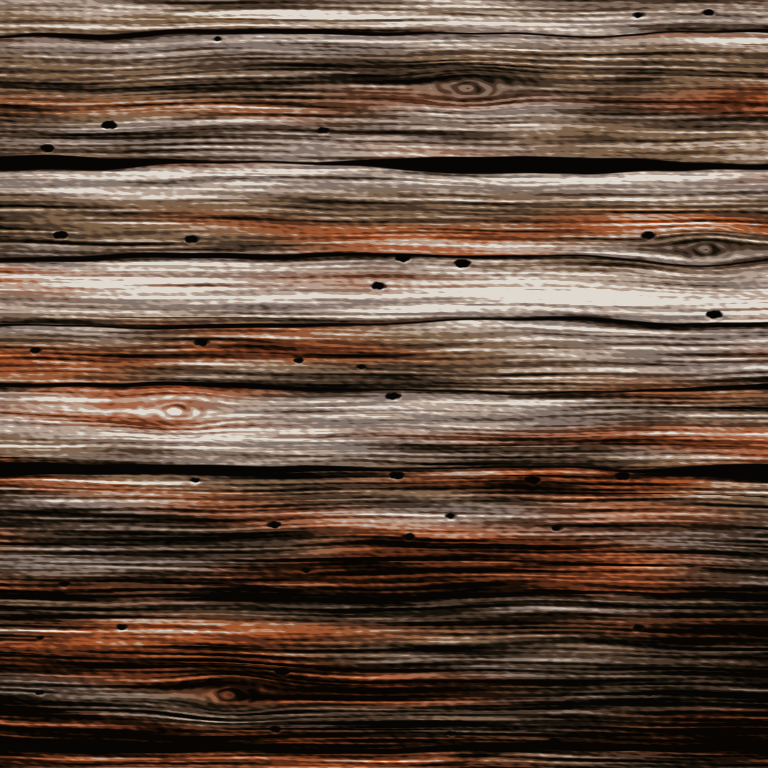
A WebGL 1 fragment shader for this texture:

```glsl
precision highp float;
// Weathered timber wall: long horizontal grain, split planks, knots and worm holes.
// Stretched gradient noise builds a tone from 0 to 1, which a colour ramp turns
// into black furrows, brown wood and silvery worn ridges.
uniform vec2 u_resolution;

const vec3 PITCH  = vec3(0.025, 0.018, 0.010);
const vec3 SHADOW = vec3(0.09, 0.07, 0.04);
const vec3 BARK   = vec3(0.28, 0.21, 0.16);
const vec3 TAN    = vec3(0.49, 0.38, 0.28);
const vec3 ASH    = vec3(0.51, 0.45, 0.42);
const vec3 SILVER = vec3(0.70, 0.62, 0.56);
const vec3 PALE   = vec3(0.88, 0.85, 0.81);
const vec3 RUST_TINT = vec3(1.32, 0.86, 0.60);
const float CRACKS = 8.0;
const float KNOTS = 4.0;
const vec2 KNOT_SIZE = vec2(0.050, 0.020);
const vec2 HOLE_GRID = vec2(9.0, 14.0);
const float HOLE_SHARE = 0.34;
const float BAND_PERIOD = 0.175;
const float VIGNETTE = 0.20;

float hash(vec2 p) {
  return fract(sin(dot(p, vec2(127.1, 311.7))) * 43758.547);
}

float slope(vec2 cell, vec2 offset) {
  float angle = 6.2832 * hash(cell);
  return dot(vec2(cos(angle), sin(angle)), offset);
}

// Gradient noise, about -0.7 to 0.7
float noise(vec2 p) {
  vec2 i = floor(p), f = fract(p);
  vec2 u = f * f * f * (f * (f * 6.0 - 15.0) + 10.0);
  vec2 e = vec2(1.0, 0.0);
  return mix(mix(slope(i, f), slope(i + e.xy, f - e.xy), u.x),
             mix(slope(i + e.yx, f - e.yx), slope(i + e.xx, f - e.xx), u.x), u.y);
}

// Noise stretched along x; the shear keeps its lattice from lining up in columns
float grain(vec2 p, float along, float across) {
  return noise(vec2(p.x * along + p.y * across * 0.37, p.y * across));
}

// Worm holes: x is the dark pit, y the lit lower rim
vec2 wormHoles(vec2 p, float soft) {
  vec2 cell = floor(p * HOLE_GRID);
  vec2 jitter = vec2(hash(cell + 3.1), hash(cell + 8.7));
  vec2 d = p - (cell + 0.2 + 0.6 * jitter) / HOLE_GRID;
  float radius = mix(0.0025, 0.0055, hash(cell + 5.3));
  float present = step(hash(cell), HOLE_SHARE);
  vec2 squash = vec2(0.5, 1.0);
  float pit = length(d * squash) + 0.0015 * noise(p * 160.0) - radius;
  float rim = length((d + vec2(0.0, 0.003)) * squash) - radius;
  return present * (1.0 - smoothstep(-soft, soft, vec2(pit, rim)));
}

vec3 woodRamp(float t, float weather) {
  vec3 c = mix(PITCH, SHADOW, smoothstep(0.0, 0.14, t));
  c = mix(c, BARK, smoothstep(0.17, 0.38, t));
  c = mix(c, mix(TAN, ASH, weather), smoothstep(0.42, 0.62, t));
  c = mix(c, SILVER, smoothstep(0.68, 0.82, t));
  return mix(c, PALE, smoothstep(0.86, 0.98, t));
}

void main() {
  vec2 uv = gl_FragCoord.xy / u_resolution;
  float soft = 1.0 / u_resolution.y;

  // Wavy grain that bulges around the knots
  vec2 p = uv;
  p.y += 0.012 * noise(uv * vec2(1.7, 5.0)) + 0.005 * noise(uv * vec2(5.0, 18.0) + 4.0);
  float knotTone = 0.0;
  for (float i = 0.0; i < KNOTS; i++) {
    vec2 centre = fract(vec2(0.23 + 0.69 * i, 0.465 + 0.21 * i));
    vec2 d = (uv - centre) / KNOT_SIZE;
    float reach = dot(d, d);
    p.y -= (uv.y - centre.y) * 0.8 * exp(-0.6 * reach);
    float rings = sin(15.0 * length(d) + 3.0 * noise(d * 2.0));
    knotTone += exp(-2.2 * reach) * (0.22 * rings - 0.08);
  }

  // Cracks between planks, each with a shaded edge and a lit lip below
  float crack = 0.0, shade = 0.0, lip = 0.0, plank = 0.0;
  for (float i = 0.0; i < CRACKS; i++) {
    float wide = 1.0 - step(0.5, abs(mod(i, 4.0) - 2.0));
    float height = 0.025 + 0.14 * i + 0.08 * sin(0.8 * i);
    height += 0.012 * noise(vec2(uv.x * 2.1, i * 7.3)) + 0.004 * noise(vec2(uv.x * 11.0, i * 3.7));
    float opening = smoothstep(-0.35, 0.3, noise(vec2(uv.x * 2.3 + 5.0, i * 5.9 + 0.4)));
    float halfWidth = max(0.0012, mix(0.0035, 0.011, wide) * opening);
    float d = p.y - height;
    float gap = abs(d) - halfWidth;
    crack = max(crack, 1.0 - smoothstep(-soft, soft, gap));
    shade += 0.26 * exp(-max(gap, 0.0) / 0.005);
    float lipOffset = (d + halfWidth + 0.009) / 0.006;
    lip += mix(0.10, 0.22, wide) * exp(-lipOffset * lipOffset);
    plank += step(height, p.y);
  }

  // Broad light and dark bands, then ever finer ridges
  vec2 g = p + vec2(plank * 3.7, 0.0);
  float tone = mix(0.27, 0.70, smoothstep(0.15, 0.60, uv.y));
  float bands = cos(6.2832 * (p.y - 0.62) / BAND_PERIOD);
  tone += 0.14 * bands * smoothstep(0.2, 0.5, uv.y);
  tone += 0.42 * grain(g, 1.8, 14.0) + 0.36 * grain(g, 2.6, 42.0);
  float ridges = 0.60 * grain(g, 3.5, 165.0) + 0.38 * grain(g, 9.0, 260.0);
  tone += ridges * mix(1.2, 0.75, smoothstep(0.4, 0.9, tone));
  tone += 0.20 * grain(g, 85.0, 210.0);

  // Long hairline splits
  float split = 1.0 - smoothstep(0.02, 0.09, abs(grain(g + 2.0, 1.6, 38.0)));
  tone -= 0.30 * split * smoothstep(0.0, 0.25, grain(g + 9.0, 3.0, 24.0));

  vec2 hole = wormHoles(uv, soft);
  tone += knotTone + lip - shade + 0.15 * hole.y;
  tone -= VIGNETTE * smoothstep(0.38, 0.75, length(uv - 0.5));

  // Colour: greyed where worn, rusty in streaks and towards the foot
  float weather = smoothstep(-0.25, 0.25, grain(g + 6.0, 1.5, 16.0) + 0.18 * bands);
  float rust = smoothstep(-0.05, 0.35, grain(g + 13.0, 2.0, 18.0) + 0.2 - 0.35 * uv.y);
  rust *= 1.0 - smoothstep(0.6, 0.9, tone);
  vec3 colour = woodRamp(clamp(tone, 0.0, 1.0), weather);
  colour *= mix(vec3(1.0), RUST_TINT, rust);
  colour = mix(colour, PITCH, max(crack, hole.x));
  gl_FragColor = vec4(colour, 1.0);
}
```
